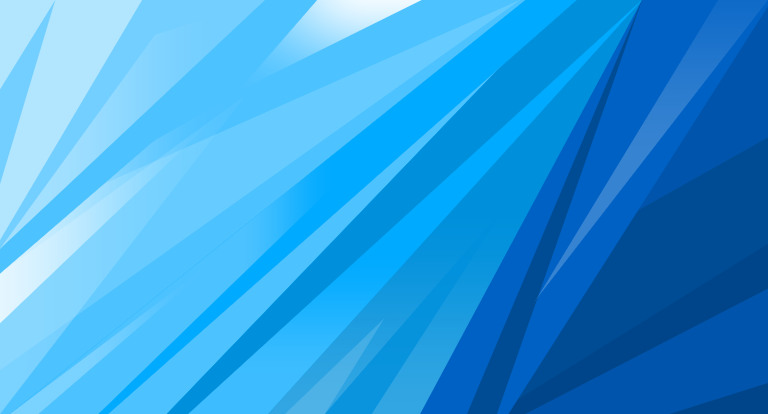
A Shadertoy shader for this background:

```glsl
// Angular shards of blue fanning down from the upper right, with soft white glows.

// Palette, from lightest to darkest
const vec3 WHITE  = vec3(0.97, 0.99, 1.00);
const vec3 PALE   = vec3(0.70, 0.90, 1.00);
const vec3 LIGHT  = vec3(0.45, 0.81, 1.00);
const vec3 AZURE  = vec3(0.40, 0.80, 1.00);
const vec3 SKY    = vec3(0.30, 0.76, 1.00);
const vec3 BLUE   = vec3(0.00, 0.667, 1.00);
const vec3 DEEP   = vec3(0.00, 0.565, 0.86);
const vec3 COBALT = vec3(0.00, 0.38, 0.77);
const vec3 ROYAL  = vec3(0.00, 0.33, 0.67);
const vec3 NAVY   = vec3(0.00, 0.30, 0.58);
const vec3 INK    = vec3(0.00, 0.27, 0.54);

// Shared corners, as fractions of the canvas
const vec2 BLUE_TIP = vec2(0.684, 1.0);
const vec2 FAN_TIP  = vec2(0.836, 1.0);
const vec2 SPIKE    = vec2(0.648, 0.832);
const vec2 NOTCH    = vec2(0.829, 0.490);

// Glow strengths
const float HAZE   = 0.20;
const float STREAK = 0.22;

// Smooth coverage of the half plane to the right of the line a -> b
float rightOf(vec2 p, vec2 a, vec2 b) {
    vec2 ab = b - a, ap = p - a;
    float d = ab.y * ap.x - ab.x * ap.y;
    float pixel = length(vec2(dFdx(d), dFdy(d)));
    return clamp(d / max(pixel, 1e-7) + 0.5, 0.0, 1.0);
}

// Smooth coverage of a triangle whose corners come in either order
float shard(vec2 p, vec2 a, vec2 b, vec2 c) {
    vec2 ab = b - a, ac = c - a;
    bool clockwise = ab.y * ac.x > ab.x * ac.y;
    vec2 q = clockwise ? b : c;
    vec2 r = clockwise ? c : b;
    return min(rightOf(p, a, q), min(rightOf(p, q, r), rightOf(p, r, a)));
}

// One at lo and below, falling smoothly to zero at hi
float fade(float lo, float hi, float x) {
    return 1.0 - smoothstep(lo, hi, x);
}

void paint(inout vec3 col, vec3 ink, float cover) {
    col = mix(col, ink, cover);
}

// Pale shards and glows on the left
void paintLeft(inout vec3 col, vec2 p) {
    paint(col, AZURE, shard(p, vec2(0.677, 1.0), vec2(0.0, 0.445), vec2(0.0, 0.106)));
    paint(col, PALE, 0.45 * fade(0.0, 0.4, p.x)
        * shard(p, vec2(0.32, 0.77), vec2(0.0, 0.339), vec2(0.0)));
    paint(col, WHITE, 0.9 * fade(-0.06, 0.29, p.x)
        * shard(p, vec2(0.32, 0.785), vec2(0.0, 0.45), vec2(0.0, 0.219)));

    paint(col, SKY, shard(p, vec2(0.0, 1.0), vec2(0.413, 1.0), vec2(0.0, 0.339)));
    paint(col, LIGHT, shard(p, vec2(0.0, 1.0), vec2(0.345, 1.0), vec2(0.0, 0.399)));
    paint(col, PALE, 0.75 * fade(0.05, 0.29, p.x)
        * shard(p, vec2(0.202, 0.916), vec2(0.0, 0.399), vec2(0.345, 1.0)));
    paint(col, PALE, shard(p, vec2(0.0, 1.0), vec2(0.185, 1.0), vec2(0.0, 0.42)));
    paint(col, LIGHT, shard(p, vec2(0.072, 1.0), vec2(0.0, 0.784), vec2(0.0, 0.555)));

    float topGlow = smoothstep(0.74, 1.04, p.y) * smoothstep(0.26, 0.48, p.x);
    paint(col, WHITE, topGlow
        * shard(p, vec2(0.413, 1.0), vec2(0.549, 1.0), vec2(0.31, 0.78)));
}

// Saturated diagonal bands in the middle
void paintMiddle(inout vec3 col, vec2 p) {
    paint(col, BLUE, rightOf(p, vec2(0.013, 0.0), BLUE_TIP));
    paint(col, SKY, fade(0.31, 0.44, p.x)
        * shard(p, BLUE_TIP, vec2(0.013, 0.0), vec2(0.128, 0.0)));
    paint(col, PALE, 0.45 * fade(0.1, 0.26, p.x)
        * shard(p, vec2(0.30, 0.40), vec2(0.013, 0.0), vec2(0.05, 0.0)));
    paint(col, SKY, shard(p, SPIKE, vec2(0.141, 0.0), vec2(0.217, 0.0)));

    paint(col, DEEP, min(rightOf(p, vec2(0.217, 0.0), SPIKE),
                         rightOf(p, SPIKE, vec2(0.751, 1.0))));
    paint(col, WHITE, HAZE * fade(0.0, 0.5, p.y) * rightOf(p, vec2(0.349, 0.0), FAN_TIP));
    vec3 band = mix(BLUE, SKY, 0.8 * fade(0.08, 0.4, p.y));
    paint(col, band, shard(p, FAN_TIP, vec2(0.245, 0.0), vec2(0.349, 0.0)));

    paint(col, DEEP, 0.8 * shard(p, vec2(0.66, 0.507), vec2(0.423, 0.0), vec2(0.484, 0.0)));
    paint(col, WHITE, 0.15 * shard(p, vec2(0.50, 0.23), vec2(0.371, 0.0), vec2(0.423, 0.0)));
}

// Dark facets on the right
void paintRight(inout vec3 col, vec2 p) {
    paint(col, COBALT, rightOf(p, vec2(0.547, 0.0), FAN_TIP));
    paint(col, NAVY, shard(p, FAN_TIP, vec2(0.608, 0.0), vec2(0.647, 0.0)));

    vec3 facet = ROYAL;
    paint(facet, NAVY, rightOf(p, NOTCH, vec2(1.0, 0.668)));
    paint(facet, INK, rightOf(p, vec2(0.67, 0.03), vec2(1.0, 0.411)));
    paint(facet, ROYAL, rightOf(p, vec2(0.684, 0.0), vec2(1.0, 0.303)));
    paint(facet, INK, rightOf(p, vec2(0.872, 0.0), vec2(1.0, 0.075)));
    paint(col, facet, rightOf(p, vec2(0.662, 0.0), vec2(1.0, 0.985)));

    paint(col, WHITE, STREAK * fade(0.6, 1.2, p.y)
        * shard(p, vec2(0.699, 0.279), vec2(0.935, 1.0), vec2(1.0, 1.0)));
}

void mainImage(out vec4 fragColor, in vec2 fragCoord) {
    vec2 p = fragCoord / iResolution.xy;
    vec3 col = SKY;
    paintLeft(col, p);
    paintMiddle(col, p);
    paintRight(col, p);
    fragColor = vec4(col, 1.0);
}
```
